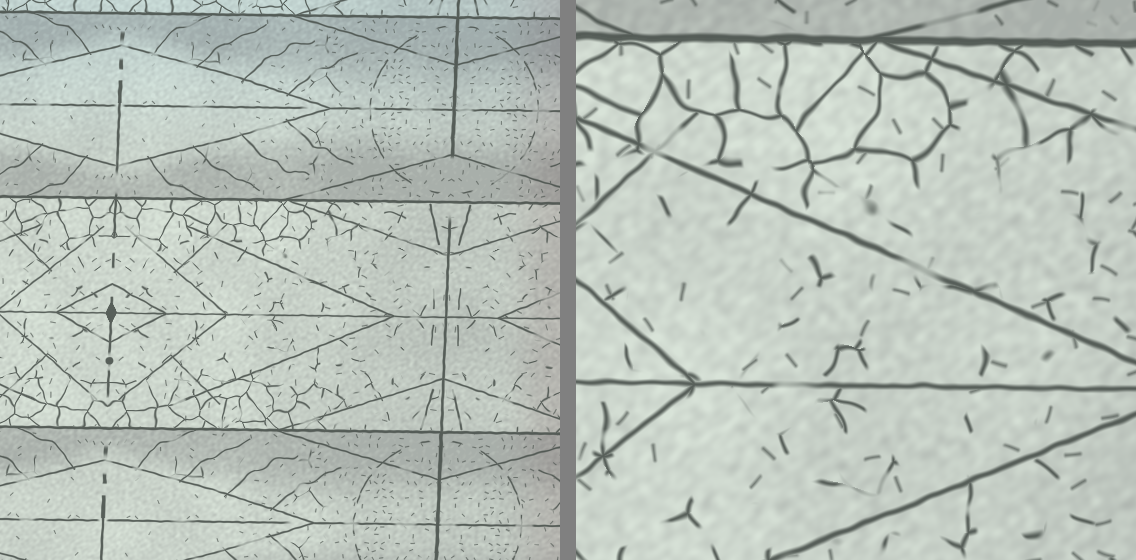
Left, the full canvas; right, a detail of the centre.
A three.js fragment shader for this pattern:

```glsl
varying vec2 vUv;

vec2 hash2(vec2 p) {
  return fract(sin(vec2(dot(p, vec2(127.1, 311.7)), dot(p, vec2(269.5, 183.3)))) * 43758.5);
}

float corner(vec2 cell, vec2 offset, vec2 f) {
  return dot(hash2(cell + offset) * 2.0 - 1.0, f - offset);
}

float gradientNoise(vec2 p) {
  vec2 cell = floor(p), f = fract(p);
  vec2 u = f * f * (3.0 - 2.0 * f);
  return mix(mix(corner(cell, vec2(0.0), f), corner(cell, vec2(1.0, 0.0), f), u.x),
             mix(corner(cell, vec2(0.0, 1.0), f), corner(cell, vec2(1.0), f), u.x), u.y);
}

float ink(float dist, float halfWidth) {
  return 1.0 - smoothstep(halfWidth - 0.0014, halfWidth + 0.0014, dist);
}

float stroke(vec2 p, vec2 a, vec2 b, float halfWidth) {
  vec2 along = b - a;
  float t = clamp(dot(p - a, along) / dot(along, along), 0.0, 1.0);
  return ink(length(p - a - along * t), halfWidth);
}

// Distance to the border between the two nearest random sites
float crackDistance(vec2 p, float density) {
  p *= density;
  p += 0.25 * vec2(gradientNoise(p * 1.7), gradientNoise(p * 1.7 + 19.0));
  vec2 cell = floor(p), nearest = vec2(8.0), second = vec2(8.0);
  for (int j = -1; j <= 1; j++) {
    for (int i = -1; i <= 1; i++) {
      vec2 c = cell + vec2(float(i), float(j));
      vec2 r = c + hash2(c) - p;
      if (dot(r, r) < dot(nearest, nearest)) { second = nearest; nearest = r; }
      else if (dot(r, r) < dot(second, second)) second = r;
    }
  }
  return dot(0.5 * (nearest + second), normalize(second - nearest)) / density;
}

// Short dashes, one per grid cell, kept by chance
float flecks(vec2 p, float density, float chance) {
  vec2 cell = floor(p * density);
  vec2 rnd = hash2(cell + 7.0);
  vec2 center = (cell + 0.3 + 0.4 * hash2(cell)) / density;
  vec2 reach = vec2(cos(rnd.x * 6.28), sin(rnd.x * 6.28)) * 0.2 / density;
  return stroke(p, center - reach, center + reach, 0.0009) * step(rnd.y, chance);
}

float lensEdge(float x) { return max(0.0, 0.108 - 0.287 * x); }

// Long lens, veins and a dashed ring; q is measured from the band's centre line
float upperBand(vec2 q, float side) {
  float lines = max(stroke(q, vec2(0.0, 0.108), vec2(0.2, 0.056), 0.0016),
                    stroke(q, vec2(0.2, 0.056), vec2(0.377, 0.0), 0.0016));
  lines = max(lines, stroke(q, vec2(0.3, 0.165), vec2(0.598, 0.08), 0.0015));
  vec2 bent = q + 0.012 * vec2(gradientNoise(q * 28.0 + side), gradientNoise(q * 28.0 + side + 43.0));
  for (int i = 0; i < 4; i++) {
    float x = 0.05 + 0.083 * float(i);
    vec2 root = vec2(x, lensEdge(x));
    vec2 knee = root + vec2(0.05, 0.045);
    lines = max(lines, stroke(bent, root, knee, 0.0014));
    lines = max(lines, stroke(bent, knee, root + vec2(0.125, 0.078), 0.0013));
  }
  float ring = abs(length(q - vec2(0.598, 0.0)) - 0.15);
  lines = max(lines, ink(ring, 0.0013) * smoothstep(-0.12, 0.0, gradientNoise(q * 55.0 + side)));
  float twigs = smoothstep(0.02, 0.12, gradientNoise(q * 18.0 + side) - 0.12);
  twigs *= smoothstep(0.0, 0.03, q.y - lensEdge(q.x));
  lines = max(lines, ink(crackDistance(q + side, 17.0), 0.0012) * twigs);
  lines = max(lines, flecks(q + side, 75.0, mix(0.12, 0.4, smoothstep(0.28, 0.42, q.x))) * 0.8);
  float gap = smoothstep(0.32, 0.34, q.x) * (1.0 - smoothstep(0.365, 0.38, q.x));
  return max(lines, ink(q.y, 0.0018) * (1.0 - gap) * smoothstep(0.004, 0.012, q.x));
}

// Nested diamonds over crazed glaze
float lowerBand(vec2 q, float side) {
  float lines = stroke(q, vec2(0.0, 0.052), vec2(0.098, 0.0), 0.0016);
  lines = max(lines, stroke(q, vec2(0.02, 0.154), vec2(0.206, 0.0), 0.0014));
  lines = max(lines, stroke(q, vec2(0.11, 0.074), vec2(0.2, 0.16), 0.0013));
  lines = max(lines, stroke(q, vec2(0.13, 0.157), vec2(0.505, 0.0), 0.0016));
  lines = max(lines, stroke(q, vec2(0.306, 0.2055), vec2(0.598, 0.11), 0.0015));
  lines = max(lines, stroke(q, vec2(0.58, 0.13), vec2(0.562, 0.2), 0.0018));
  lines = max(lines, stroke(q, vec2(0.576, 0.015), vec2(0.574, 0.05), 0.0013));
  float crazing = smoothstep(0.08, 0.16, q.y) * (1.0 - smoothstep(0.28, 0.48, q.x));
  float kept = smoothstep(-0.06, 0.06, gradientNoise(q * 42.0 + side) - 0.17 + 0.5 * crazing);
  lines = max(lines, ink(crackDistance(q + side, 23.0), 0.0013) * kept);
  lines = max(lines, flecks(q + side, 48.0, 0.28) * 0.8);
  lines = max(lines, ink(q.y, 0.0014));
  lines = max(lines, ink(2.2 * q.x + q.y, 0.022));
  return max(lines, ink(length(q - vec2(0.0, 0.085)), 0.007) * step(0.01, side));
}

void main() {
  // Slightly skewed sheet, mirrored across its vertical axes
  vec2 sheet = vec2(vUv.x, 1.0 - vUv.y);
  vec2 p = vec2(sheet.x + 0.04 * sheet.y - 0.221, sheet.y - 0.0125 * sheet.x - 0.021);
  p += 0.002 * vec2(gradientNoise(sheet * 75.0), gradientNoise(sheet * 75.0 + 31.0));
  p.y = mod(p.y, 0.741);
  float lower = step(0.33, p.y);
  float height = p.y - mix(0.165, 0.5355, lower);
  vec2 q = vec2(abs(mod(p.x + 0.598, 1.196) - 0.598), abs(height));
  float side = 0.013 * step(0.0, height);

  // Worn strokes
  float lines = lower > 0.5 ? lowerBand(q, side) : upperBand(q, side);
  lines *= 0.3 + 0.7 * smoothstep(-0.32, -0.16, gradientNoise(p * 27.0));
  float border = mix(0.165, 0.2055, lower) - q.y;
  lines = max(lines, ink(border, 0.0024));
  float dashes = smoothstep(-0.2, -0.05, gradientNoise(vec2(3.5, p.y * 38.0)));
  lines = max(lines, ink(q.x, mix(0.0034, 0.0022, step(0.16, p.y))) * dashes);
  float axisGap = smoothstep(0.245, 0.255, p.y) * (1.0 - smoothstep(0.35, 0.37, p.y));
  lines = max(lines, ink(0.598 - q.x, mix(0.0032, 0.0024, lower)) * (1.0 - axisGap));

  // Mottled ground, greyer outside the lens
  float outside = smoothstep(-0.01, 0.05, q.y - lensEdge(q.x));
  float tone = mix(0.78 - 0.6 * outside * smoothstep(0.02, 0.12, q.y) - 0.2 * smoothstep(0.3, 0.5, q.x),
                   0.85 - 0.35 * smoothstep(0.2, 0.6, q.x), lower);
  tone += 0.3 * gradientNoise(sheet * 9.0) + 0.45 * gradientNoise(sheet * 130.0);
  tone += 0.3 * gradientNoise(mat2(0.8, 0.6, -0.6, 0.8) * sheet * vec2(90.0, 190.0));
  vec3 color = mix(vec3(0.66, 0.685, 0.665), vec3(0.83, 0.87, 0.83), clamp(tone, 0.0, 1.1));
  color *= mix(vec3(1.0), vec3(0.95, 0.99, 1.02), smoothstep(0.35, 0.0, sheet.y));
  color *= mix(vec3(1.0), vec3(0.92, 0.88, 0.89), smoothstep(0.88, 1.0, sheet.x));
  gl_FragColor = vec4(mix(color, vec3(0.29, 0.32, 0.3), 0.9 * lines), 1.0);
}
```
